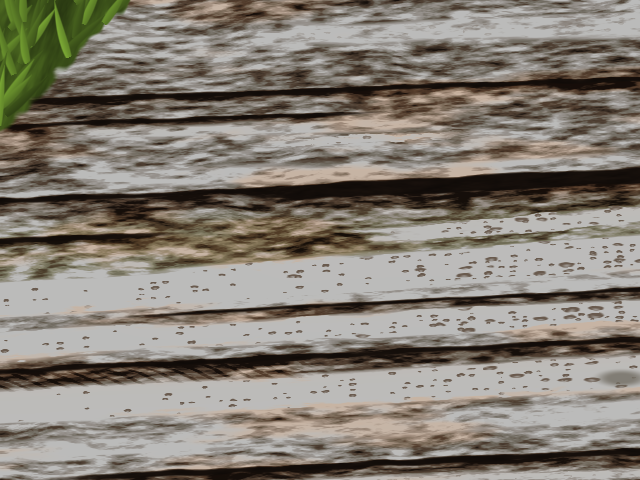
Reproduce this texture procedurally as a WebGL 2 fragment shader.

```glsl
#version 300 es
precision highp float;
uniform vec2 u_resolution;
out vec4 fragColor;

const vec3 PITCH = vec3(0.08, 0.055, 0.04);
const vec3 BARK = vec3(0.31, 0.25, 0.20);
const vec3 WOOD = vec3(0.45, 0.43, 0.39);
const vec3 DAMP = vec3(0.58, 0.56, 0.54);
const vec3 FILM = vec3(0.735, 0.735, 0.73);
const vec3 LEAF = vec3(0.35, 0.48, 0.15);
const float GRAIN_SLOPE = 0.047;
const float BASE_GLOSS = 0.53;
const int BLADES = 44;

// Plank gaps: left height, slope, half width, depth of the shade below
const int GAPS = 8;
const vec4 GAP[GAPS] = vec4[GAPS](
  vec4(0.787, 0.036, 0.0035, 0.012), vec4(0.736, 0.036, 0.0026, 0.010),
  vec4(0.580, 0.044, 0.0040, 0.016), vec4(0.571, 0.047, 0.0150, 0.040),
  vec4(0.4965, 0.042, 0.0045, 0.010), vec4(0.326, 0.053, 0.0022, 0.012),
  vec4(0.2257, 0.0495, 0.0038, 0.030), vec4(-0.0035, 0.047, 0.0050, 0.022));
const vec2 GAP_SPAN[GAPS] = vec2[GAPS](
  vec2(0.0, 2.0), vec2(0.0, 0.75), vec2(-1.0, 2.0), vec2(0.52, 2.0),
  vec2(-1.0, 0.33), vec2(0.3, 2.0), vec2(-1.0, 2.0), vec2(0.15, 2.0));

// Water films: left height, slope, half width, strength
const int FILMS = 11;
const vec4 WET[FILMS] = vec4[FILMS](
  vec4(0.908, 0.030, 0.022, 0.38), vec4(0.667, 0.055, 0.006, 0.50),
  vec4(0.615, 0.035, 0.017, 0.28), vec4(0.448, 0.079, 0.014, 0.60),
  vec4(0.375, 0.072, 0.037, 0.75), vec4(0.344, 0.050, 0.014, 0.28),
  vec4(0.2795, 0.052, 0.027, 0.70), vec4(0.149, 0.056, 0.037, 0.65),
  vec4(0.054, 0.070, 0.023, 0.32), vec4(-0.024, 0.030, 0.012, 0.40),
  vec4(0.717, 0.030, 0.012, 0.28));
const vec2 WET_SPAN[FILMS] = vec2[FILMS](
  vec2(0.55, 2.0), vec2(0.58, 0.95), vec2(0.2, 2.0), vec2(0.78, 2.0),
  vec2(-1.0, 2.0), vec2(0.35, 2.0), vec2(-1.0, 2.0), vec2(-1.0, 2.0),
  vec2(-1.0, 2.0), vec2(0.65, 2.0), vec2(0.12, 0.85));

float hash(vec2 p) {
  vec3 q = fract(vec3(p.xyx) * 0.1031);
  q += dot(q, q.yzx + 33.33);
  return fract((q.x + q.y) * q.z);
}
float noise(vec2 p) {
  vec2 i = floor(p), f = fract(p);
  f = f * f * (3.0 - 2.0 * f);
  return mix(mix(hash(i), hash(i + vec2(1, 0)), f.x),
             mix(hash(i + vec2(0, 1)), hash(i + vec2(1, 1)), f.x), f.y);
}
float fbm(vec2 p) {
  float sum = 0.0, amp = 0.53;
  for (int i = 0; i < 4; i++) {
    sum += amp * noise(p);
    p = p * 2.03 + 17.7;
    amp *= 0.5;
  }
  return sum;
}
float span(float x, vec2 r) {
  return smoothstep(r.x - 0.1, r.x + 0.1, x) * (1.0 - smoothstep(r.y - 0.1, r.y + 0.1, x));
}
// Shiny ramp from bare wood to a sky-reflecting film
vec3 woodRamp(float g) {
  vec3 c = mix(PITCH, BARK, smoothstep(-0.1, 0.25, g));
  c = mix(c, WOOD, smoothstep(0.22, 0.43, g));
  c = mix(c, DAMP, smoothstep(0.40, 0.60, g));
  return mix(c, FILM, smoothstep(0.58, 0.85, g));
}
// Flattened droplets with a pale centre, one per cell
float droplets(vec2 q, float density) {
  vec2 id = floor(q), f = fract(q) - 0.5;
  f -= 0.3 * (vec2(hash(id + 3.1), hash(id + 8.7)) - 0.5);
  f.y += 0.25 * (noise(q * 3.0) - 0.5);
  float r = mix(0.13, 0.34, hash(id + 5.3));
  float body = 1.0 - smoothstep(r - 0.08, r + 0.05, length(f));
  float core = 1.0 - smoothstep(0.0, r * 0.75, length(f + vec2(0.0, r * 0.45)));
  return (body - 0.6 * body * core) * step(hash(id), density);
}
// Tapered blades, painted from the back to the border of the lawn
vec3 grass(vec2 p, vec3 c, float px) {
  float depth = (p.y - 0.72 - p.x * 1.037) / 1.44;
  float edge = depth + 0.025 * (noise(p * 35.0) - 0.5);
  vec3 under = LEAF * mix(0.3, 0.95, fbm(vec2(p.x * 40.0 - p.y * 14.0, p.y * 12.0)));
  c = mix(c, under, smoothstep(-0.006, 0.006, edge));
  if (depth < -0.15) return c;
  for (int i = 0; i < BLADES; i++) {
    float k = float(i), h = hash(vec2(k, 2.3));
    vec2 root = mix(vec2(0.0, 0.72), vec2(0.25, 0.98), hash(vec2(k, 7.1)));
    root += vec2(-0.7, 0.7) * 0.17 * (1.0 - k / float(BLADES));
    float a = mix(0.65, 2.0, h), len = mix(0.07, 0.14, hash(vec2(k, 4.9)));
    vec2 dir = vec2(cos(a), sin(a)), q = p - root;
    float t = dot(q, dir) / len, s = clamp(t, 0.0, 1.0);
    float side = dot(q, vec2(-dir.y, dir.x)) + 0.02 * (h - 0.3) * s * s;
    float w = 0.011 * sqrt(s + 0.1) * (1.0 - s) * 1.7;
    float m = (1.0 - smoothstep(-px, px, abs(side) - w)) * step(0.0, t) * step(t, 1.0);
    vec3 tone = LEAF * mix(0.6, 1.35, hash(vec2(k, 9.4)));
    c = mix(c, tone * (0.88 + 0.2 * smoothstep(-w, w + 0.001, side)), m);
  }
  return c;
}
void main() {
  vec2 p = gl_FragCoord.xy / u_resolution * vec2(4.0 / 3.0, 1.0);
  float px = 1.0 / u_resolution.y, v = p.y - GRAIN_SLOPE * p.x;
  float ripple = fbm(vec2(p.x * 24.0, v * 120.0 + 2.0 * noise(p * 9.0)));
  float streak = fbm(vec2(p.x * 4.0, v * 55.0));
  float patches = fbm(vec2(p.x * 3.0, v * 9.0) + 4.0);

  // Water films with ragged borders
  float wet = 0.0;
  for (int i = 0; i < FILMS; i++) {
    vec4 b = WET[i];
    float d = abs(p.y - b.x - b.y * p.x) + 0.03 * (streak - 0.5) + 0.022 * (ripple - 0.5);
    wet = max(wet, b.w * span(p.x, WET_SPAN[i]) * (1.0 - smoothstep(0.65, 1.15, d / b.z)));
  }
  float film = smoothstep(0.25, 0.65, wet);
  float gloss = BASE_GLOSS + wet + (ripple - 0.5) * mix(1.35, 0.35, film);
  gloss += (streak - 0.5) * 0.5 + (patches - 0.5) * 0.35;
  gloss -= 0.13 * (1.0 - smoothstep(0.0, 0.22, p.x)) * smoothstep(0.57, 0.62, p.y);

  // Slanted saw marks on the lower plank
  float marks = smoothstep(0.2, 0.9, sin(320.0 * (0.45 * p.x + p.y) + 4.0 * streak));
  gloss -= 0.22 * marks * smoothstep(0.175, 0.195, v) * (1.0 - smoothstep(0.215, 0.225, v))
         * (1.0 - smoothstep(0.5, 0.8, p.x));

  // Gaps and the shade they cast
  float gap = 0.0, shade = 0.0;
  for (int i = 0; i < GAPS; i++) {
    vec4 g = GAP[i];
    float d = p.y - g.x - g.y * p.x + 0.005 * (noise(vec2(p.x * 14.0, g.x * 90.0)) - 0.5);
    float on = span(p.x, GAP_SPAN[i]), w = g.z * on * (0.75 + 0.5 * noise(vec2(p.x * 22.0, g.x * 50.0)));
    gap = max(gap, on * (1.0 - smoothstep(-px, px + 0.001, abs(d) - w)));
    shade = max(shade, on * exp(-max(-d - w, 0.0) / g.w) * (1.0 - smoothstep(0.0, 0.004, d - w)));
  }
  vec3 c = woodRamp(gloss - 0.5 * shade);

  // Rusty and mossy stains
  float rust = smoothstep(0.48, 0.7, fbm(vec2(p.x * 3.5, v * 22.0) + 9.0)) * (1.0 - film);
  c *= mix(vec3(1.0), vec3(1.06, 0.96, 0.88), rust + 0.5 * shade);
  float moss = smoothstep(0.38, 0.43, v) * (1.0 - smoothstep(0.50, 0.56, v));
  c *= mix(vec3(1.0), vec3(0.98, 1.0, 0.88), moss * (1.0 - smoothstep(0.5, 0.8, gloss)));

  // Rain droplets, larger and denser toward the right
  float density = mix(0.12, 0.48, smoothstep(0.1, 1.3, p.x));
  float drops = droplets(vec2(p.x * 36.0, v * 95.0), density);
  drops = max(drops, droplets(vec2(p.x * 19.0, v * 62.0) + 40.0, density * 0.75 * smoothstep(0.5, 1.2, p.x)));
  c = mix(c, BARK * 1.15, 0.85 * drops * film);
  float smudge = length((p - vec2(1.295, 0.212)) / vec2(0.06, 0.02));
  c = mix(c, WOOD, 0.8 * (1.0 - smoothstep(0.4, 1.1, smudge)));

  c = mix(c, PITCH * (0.6 + 0.7 * ripple), gap);
  fragColor = vec4(grass(p, c, px), 1.0);
}
```
